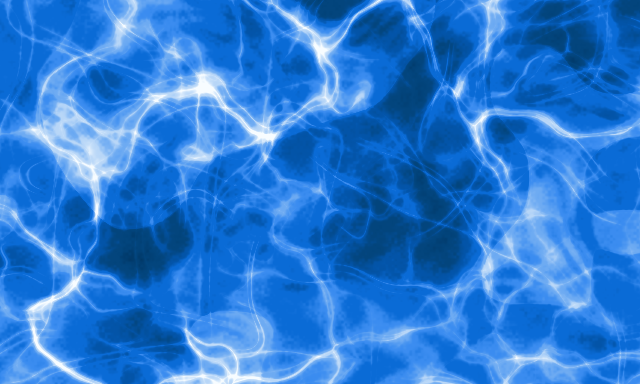
Reproduce this texture procedurally as a WebGL 1 fragment shader.

```glsl
precision highp float;
uniform vec2 u_resolution;

#define CELL_SCALE 2.8
#define WARP 0.38
#define STRAND_SPREAD 0.22
#define HALO 0.29
#define CORE 0.34
#define NODE_GLOW 0.25
#define FINE_WEB 0.34
#define FILAMENT 0.25
#define SHEET 0.2
#define BASE_TONE 0.2
#define BASE_CONTRAST 1.05
#define GRAIN 0.07

float hash(vec2 p) {
  return fract(sin(dot(p, vec2(127.1, 311.7))) * 43758.55);
}

vec2 hash2(vec2 p) {
  return vec2(hash(p), hash(p + 37.3));
}

float noise(vec2 p) {
  vec2 i = floor(p), f = fract(p);
  f = f * f * f * (f * (f * 6.0 - 15.0) + 10.0);
  return mix(mix(hash(i), hash(i + vec2(1, 0)), f.x),
             mix(hash(i + vec2(0, 1)), hash(i + vec2(1, 1)), f.x), f.y);
}

vec2 noise2(vec2 p) {
  return vec2(noise(p), noise(p + 19.7)) - 0.5;
}

mat2 rotation(float a) {
  return mat2(cos(a), sin(a), -sin(a), cos(a));
}

float fbm(vec2 p) {
  float sum = 0.0, amp = 0.53;
  for (int i = 0; i < 4; i++) {
    sum += amp * noise(p);
    p = rotation(0.7) * p * 2.03 + 11.3;
    amp *= 0.5;
  }
  return sum;
}

// Distances to the three nearest cell seeds.
vec3 nearestSeeds(vec2 p) {
  vec2 cell = floor(p);
  vec3 near = vec3(9.0);
  for (int y = -1; y <= 1; y++) {
    for (int x = -1; x <= 1; x++) {
      vec2 c = cell + vec2(float(x), float(y));
      float d = length(c + 0.08 + 0.84 * hash2(c) - p);
      if (d < near.x) near = vec3(d, near.xy);
      else if (d < near.y) near = vec3(near.x, d, near.y);
      else near.z = min(near.z, d);
    }
  }
  return near;
}

// Bright web: a shared halo with strands that split and rejoin.
float lightWeb(vec2 q, float sharpness) {
  q += WARP * 2.0 * noise2(q * 1.3) + 0.13 * noise2(q * 5.3);
  float strength = mix(0.1, 1.3, smoothstep(0.25, 0.8, noise(q * 1.4 + 8.0)));
  strength *= 0.6 + 0.8 * noise(q * 7.0);
  float light = 0.0;
  for (int i = 0; i < 3; i++) {
    float k = float(i);
    vec3 near = nearestSeeds(q + STRAND_SPREAD * noise2(q * 2.4 + k * 23.0));
    float edge = 0.5 * (near.y - near.x);
    light += HALO / 3.0 * exp(-edge * 5.5);
    light += CORE / (1.0 + 0.5 * k) * strength * exp(-edge * sharpness);
    light += NODE_GLOW / 3.0 * strength * exp(-11.0 * (near.z - near.x));
  }
  return light;
}

// Thin curved threads drifting across the cells, often in bundles.
float filaments(vec2 p) {
  float light = 0.0;
  for (int i = 0; i < 6; i++) {
    float k = float(i);
    vec2 q = rotation(0.5 + k * 1.1) * p * vec2(2.3, 6.5) + k * 7.9;
    q += 1.1 * noise2(p * 4.5 + k * 3.1);
    float mask = smoothstep(0.4, 0.75, noise(p * 4.0 + k * 13.0));
    float n = noise(q);
    float offset = abs(n - 0.5);
    float sibling = abs(n - 0.63);
    light += mask * (exp(-offset * 38.0) + 0.6 * exp(-sibling * 45.0));
  }
  return FILAMENT * light;
}

// Pale folded sheets with crisp rims and silky streaks.
float sheets(vec2 p) {
  vec2 q = p * 3.3 + 1.2 * noise2(p * 3.8 + 5.0);
  float n = noise(q + 31.0);
  float fill = smoothstep(0.68, 0.73, n);
  float silk = noise(rotation(0.6) * q * vec2(3.0, 11.0));
  return SHEET * (fill * (0.4 + 1.1 * silk) + 0.7 * exp(-abs(n - 0.7) * 60.0));
}

vec3 waterColor(float t) {
  vec3 c = mix(vec3(0.0, 0.21, 0.39), vec3(0.01, 0.27, 0.49), smoothstep(-0.05, 0.15, t));
  c = mix(c, vec3(0.01, 0.33, 0.66), smoothstep(0.15, 0.31, t));
  c = mix(c, vec3(0.04, 0.42, 0.84), smoothstep(0.31, 0.46, t));
  c = mix(c, vec3(0.23, 0.55, 0.94), smoothstep(0.52, 0.7, t));
  c = mix(c, vec3(0.43, 0.67, 0.95), smoothstep(0.7, 0.88, t));
  c = mix(c, vec3(0.72, 0.84, 0.97), smoothstep(0.88, 1.1, t));
  return mix(c, vec3(0.97, 0.99, 1.0), smoothstep(1.1, 1.45, t));
}

void main() {
  vec2 p = gl_FragCoord.xy / u_resolution.y;
  vec2 drift = p + 0.16 * noise2(p * 3.0);
  float tone = BASE_TONE + BASE_CONTRAST * (fbm(drift * 2.6 + 2.0) - 0.5);
  tone += 0.13 * (noise(rotation(-0.5) * drift * vec2(6.0, 26.0)) - 0.5);
  tone += GRAIN * (noise(p * 130.0) - 0.5);
  tone += lightWeb(p * CELL_SCALE + 4.2, 52.0);
  tone += FINE_WEB * lightWeb(p * CELL_SCALE * 1.7 + 61.0, 34.0);
  tone += filaments(p) + sheets(p);
  gl_FragColor = vec4(waterColor(tone), 1.0);
}
```
